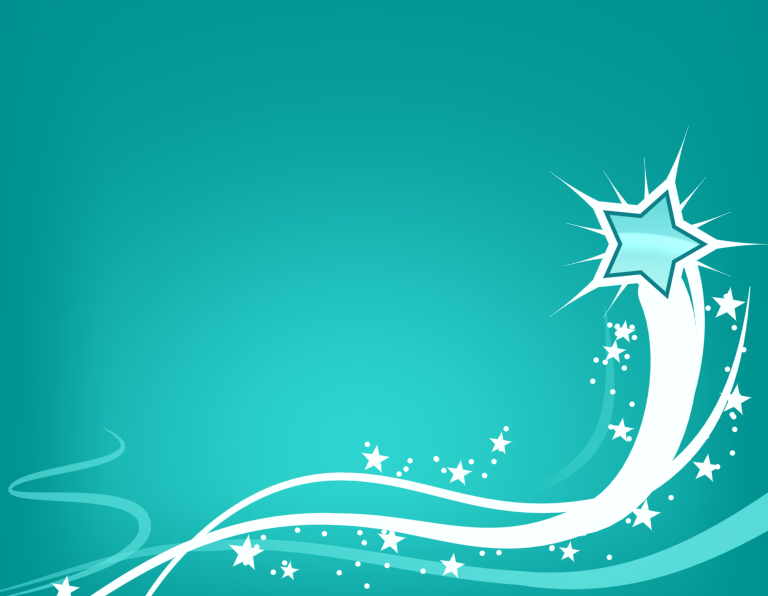
A WebGL 1 fragment shader for this background:

```glsl
precision highp float;
uniform vec2 u_resolution;

#define CANVAS vec2(7.68, 5.98)
#define DEEP_TEAL vec3(0.0, 0.57, 0.565)
#define GLOW_TEAL vec3(0.18, 0.83, 0.81)
#define RIBBON_AQUA vec3(0.38, 0.89, 0.88)
#define WHITE vec3(0.98, 1.0, 1.0)
#define OUTLINE vec3(0.05, 0.50, 0.53)
#define BIG_STAR vec2(6.50, 3.53)
#define BIG_RADIUS 0.58
#define DOT_RADIUS 0.027

const float SECTOR = 1.2566371;

float fill(float d) {
  float px = 0.8 * CANVAS.y / u_resolution.y;
  return 1.0 - smoothstep(-px, px, d);
}

vec2 hash2(vec2 p) {
  return fract(sin(vec2(dot(p, vec2(127.1, 311.7)), dot(p, vec2(269.5, 183.3)))) * 4375.85);
}

vec2 bezier(vec2 a, vec2 b, vec2 c, vec2 d, float t) {
  float s = 1.0 - t;
  return s * s * s * a + 3.0 * s * s * t * b + 3.0 * s * t * t * c + t * t * t * d;
}

// Cubic ribbon; width holds the start, end and added middle half-widths
float ribbon(vec2 p, vec2 a, vec2 b, vec2 c, vec2 d, vec3 width) {
  float best = 100.0;
  vec2 from = a;
  for (int i = 0; i < 20; i++) {
    vec2 to = bezier(a, b, c, d, float(i + 1) / 20.0);
    vec2 e = to - from;
    float h = clamp(dot(p - from, e) / dot(e, e), 0.0, 1.0);
    float t = (float(i) + h) / 20.0;
    float w = mix(width.x, width.y, t) + 4.0 * width.z * t * (1.0 - t);
    best = min(best, length(p - from - e * h) - w);
    from = to;
  }
  return best;
}

// Fold the plane into half of one of five sectors, tip along +x
vec2 foldFive(vec2 q) {
  float a = mod(atan(q.y, q.x) + 0.5 * SECTOR, SECTOR) - 0.5 * SECTOR;
  return length(q) * vec2(cos(a), abs(sin(a)));
}

float star(vec2 q, float radius, float inner) {
  vec2 edge = inner * vec2(cos(0.5 * SECTOR), sin(0.5 * SECTOR)) - vec2(1.0, 0.0);
  return dot(foldFive(q) - vec2(radius, 0.0), normalize(vec2(edge.y, -edge.x)));
}

float smallStar(vec2 q, float radius) {
  return star(vec2(q.y, -q.x) + 0.15 * q, radius, 0.42);
}

// Three stars and a scatter of dots along a parabola
float starTrail(vec2 p, vec2 start, vec2 velocity, vec2 bend, vec2 sizes) {
  float d = 100.0;
  for (int i = 0; i < 3; i++) {
    float t = float(i);
    vec2 center = start + t * (velocity + t * bend);
    d = min(d, smallStar(p - center, mix(sizes.x, sizes.y, 0.5 * t)));
  }
  for (int i = 0; i < 14; i++) {
    float t = float(i) * 0.17 - 0.1;
    vec2 jitter = (hash2(start + float(i)) - 0.5) * vec2(0.45, 0.32);
    d = min(d, length(p - start - t * (velocity + t * bend) - jitter) - DOT_RADIUS);
  }
  return d;
}

float spike(vec2 q, float reach, float width) {
  float taper = max(1.0 - q.x / reach, 0.0);
  return max(abs(q.y) - width * taper * taper, q.x - reach);
}

vec3 background(vec2 p) {
  vec2 g = (p - vec2(3.6, 1.5)) / vec2(3.6, 3.0);
  float glow = exp(-1.2 * dot(g, g));
  glow *= smoothstep(-0.1, 1.2, p.x) * smoothstep(-1.2, 1.2, p.y);
  glow *= 1.0 - smoothstep(6.6, 7.8, p.x);
  return mix(DEEP_TEAL, GLOW_TEAL, glow);
}

void main() {
  vec2 p = gl_FragCoord.xy / u_resolution * CANVAS;
  vec3 color = background(p);

  // Translucent ribbons
  float veil = ribbon(p, vec2(6.05, 2.9), vec2(6.15, 1.9), vec2(6.2, 1.4), vec2(5.2, 1.0), vec3(0.005, 0.03, 0.04));
  color = mix(color, RIBBON_AQUA, 0.35 * fill(veil) * smoothstep(5.2, 6.0, p.x));
  float curl = ribbon(p, vec2(1.05, 1.68), vec2(1.75, 1.3), vec2(0.2, 1.3), vec2(0.1, 1.08), vec3(0.005, 0.015, 0.025));
  curl = min(curl, ribbon(p, vec2(0.1, 1.08), vec2(0.05, 0.9), vec2(1.5, 1.15), vec2(1.45, 0.68), vec3(0.015, 0.06, 0.01)));
  curl = min(curl, ribbon(p, vec2(1.45, 0.68), vec2(1.45, 0.4), vec2(0.6, 0.1), vec2(0.0, -0.02), vec3(0.06, 0.005, 0.0)));
  color = mix(color, RIBBON_AQUA, 0.65 * fill(curl));
  float wave = ribbon(p, vec2(0.0, 0.05), vec2(0.6, 0.2), vec2(1.3, 0.5), vec2(2.1, 0.5), vec3(0.01, 0.05, 0.0));
  wave = min(wave, ribbon(p, vec2(2.1, 0.5), vec2(3.1, 0.6), vec2(4.1, 0.25), vec2(5.2, 0.18), vec3(0.05, 0.07, 0.0)));
  wave = min(wave, ribbon(p, vec2(5.2, 0.18), vec2(6.2, 0.05), vec2(7.0, 0.4), vec2(7.85, 0.95), vec3(0.07, 0.17, 0.0)));
  color = mix(color, RIBBON_AQUA, mix(0.5, 0.9, smoothstep(1.0, 6.0, p.x)) * fill(wave));

  // White tail and its strands
  float white = ribbon(p, vec2(0.9, -0.05), vec2(1.5, 0.35), vec2(2.3, 0.83), vec2(3.4, 0.77), vec3(0.04, 0.06, 0.0));
  white = min(white, ribbon(p, vec2(3.4, 0.77), vec2(4.3, 0.75), vec2(4.9, 0.37), vec2(5.8, 0.75), vec3(0.06, 0.14, -0.01)));
  white = min(white, ribbon(p, vec2(5.8, 0.75), vec2(6.6, 0.95), vec2(6.95, 2.3), vec2(6.62, 3.05), vec3(0.14, 0.24, 0.03)));
  white = min(white, ribbon(p, vec2(1.45, -0.05), vec2(1.9, 0.65), vec2(2.6, 1.2), vec2(3.4, 1.2), vec3(0.025, 0.04, 0.0)));
  white = min(white, ribbon(p, vec2(3.4, 1.2), vec2(4.3, 1.2), vec2(4.9, 0.7), vec2(6.05, 0.95), vec3(0.04, 0.05, 0.0)));
  white = min(white, ribbon(p, vec2(6.2, 0.95), vec2(7.1, 1.35), vec2(7.4, 2.1), vec2(7.5, 3.1), vec3(0.07, 0.004, 0.01)));
  white = min(white, ribbon(p, vec2(6.88, 3.4), vec2(7.02, 3.0), vec2(7.05, 2.5), vec2(6.92, 1.95), vec3(0.07, 0.004, 0.01)));

  // Scattered stars and dots
  white = min(white, starTrail(p, vec2(2.46, 0.43), vec2(1.285, 0.255), vec2(0.165, -0.125), vec2(0.19, 0.11)));
  white = min(white, starTrail(p, vec2(2.89, 0.25), vec2(1.485, -0.18), vec2(0.145, 0.23), vec2(0.1, 0.17)));
  white = min(white, starTrail(p, vec2(3.75, 1.37), vec2(1.055, -0.36), vec2(-0.215, 0.22), vec2(0.15, 0.12)));
  white = min(white, starTrail(p, vec2(6.21, 1.66), vec2(-0.155, 1.085), vec2(0.085, -0.295), vec2(0.13, 0.12)));
  white = min(white, starTrail(p, vec2(7.06, 1.28), vec2(0.47, 0.55), vec2(-0.18, 0.135), vec2(0.15, 0.18)));
  white = min(white, smallStar(p - vec2(0.65, 0.06), 0.15));

  // Spikes around the large star, left out on the tail side
  vec2 q = p - BIG_STAR;
  vec2 folded = foldFive(q);
  vec2 side = vec2(cos(0.38), sin(0.38));
  vec2 turned = vec2(dot(folded, side), dot(folded, vec2(-side.y, side.x)));
  float rays = min(spike(folded, 1.24, 0.22), spike(turned, 0.87, 0.12));
  if (dot(normalize(q + 1e-5), vec2(0.309, -0.951)) < 0.81) white = min(white, rays);

  // Large star: white rim, dark outline, glossy body
  float body = star(q, BIG_RADIUS, 0.55);
  white = min(white, body - 0.085);
  color = mix(color, WHITE, fill(white));
  color = mix(color, OUTLINE, fill(body));
  vec3 gloss = mix(vec3(0.66, 0.96, 0.95), vec3(0.42, 0.86, 0.87), smoothstep(-0.45, 0.5, q.y));
  float sheen = q.y - 0.08 + 0.25 * q.x * q.x + 0.1 * q.x;
  gloss += 0.16 * smoothstep(-0.22, 0.0, sheen) * (1.0 - smoothstep(0.0, 0.04, sheen));
  color = mix(color, gloss, fill(body + 0.04));

  gl_FragColor = vec4(color, 1.0);
}
```
